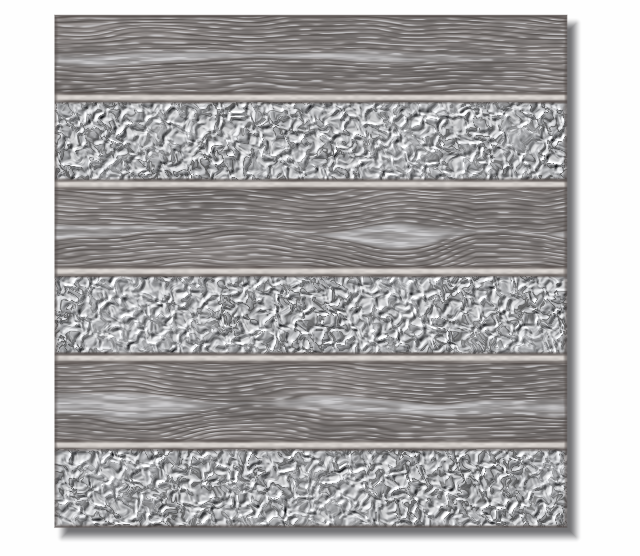
Write a Shadertoy shader that draws this texture.

```glsl
// Layout, in units of the canvas height
const vec2 TILE_CENTRE = vec2(-0.0165, 0.012);
const float TILE_HALF = 0.461;
const vec2 SHADOW_OFFSET = vec2(0.015, -0.016);
const float SHADOW_SOFTNESS = 0.012;

// Strips, wood and stone in turn, with a joint between neighbours
const float STRIP_COUNT = 6.0;
const float JOINT_SHARE = 0.1;      // part of each pitch taken by the joint
const float GRAIN_LINES = 19.0;     // grain lines per strip height
const float LENS_HEIGHT = 0.34;     // size of the smooth heartwood patches
const float STONE_CELLS = 105.0;    // bumps across the tile

// Colours
const vec3 BACKGROUND = vec3(0.995);
const vec3 SHADOW = vec3(0.45, 0.45, 0.46);
const vec3 WOOD_GROOVE = vec3(0.31, 0.29, 0.28);
const vec3 WOOD_BASE = vec3(0.57, 0.55, 0.545);
const vec3 SILVER = vec3(0.81, 0.81, 0.82);
const vec3 STONE_DARK = vec3(0.30, 0.30, 0.30);
const vec3 STONE_BASE = vec3(0.67, 0.675, 0.685);
const vec3 JOINT = vec3(0.81, 0.79, 0.775);
const vec3 RIM = vec3(0.33, 0.30, 0.29);

float hash(vec2 p) {
    vec3 q = fract(vec3(p.xyx) * 0.1031);
    q += dot(q, q.yzx + 33.33);
    return fract((q.x + q.y) * q.z);
}

float noise(vec2 p) {
    vec2 i = floor(p), f = fract(p);
    f = f * f * (3.0 - 2.0 * f);
    return mix(mix(hash(i), hash(i + vec2(1, 0)), f.x),
               mix(hash(i + vec2(0, 1)), hash(i + vec2(1, 1)), f.x), f.y);
}

float boxDistance(vec2 p, float halfSize) {
    vec2 d = abs(p) - halfSize;
    return length(max(d, 0.0)) + min(max(d.x, d.y), 0.0);
}

float wave(float phase) {
    return 0.5 + 0.5 * cos(6.2831853 * phase);
}

// q.x runs along the strip, q.y from its top to its bottom
vec3 woodColor(vec2 q, float row) {
    vec2 seed = vec2(row * 17.3, row * 9.1);

    // Grain follows the outline of lens-shaped heartwood patches
    float axis = 0.56 + 0.14 * (noise(vec2(q.x * 4.0, 3.0) + seed) - 0.5);
    float c = q.y - axis + 0.06 * (noise(q * vec2(13.0, 5.0) + seed) - 0.5);
    float lens = LENS_HEIGHT * (0.4 + 0.15 * row)
               * max(noise(vec2(q.x * 5.0, 40.0) + seed) - 0.2, 0.0);
    float d = abs(c) - lens;
    float heart = smoothstep(0.03, -0.04, d);
    float phase = (d < 0.0 ? 0.4 * d : d) * GRAIN_LINES
                + 1.6 * noise(q * vec2(6.0, 5.0) + seed);

    // Grooves, their lit edges and fine fibres
    float streak = noise(q * vec2(10.0, 24.0) + seed);
    float fibre = noise(q * vec2(45.0, 55.0) + seed);
    float groove = pow(wave(phase), 2.0) * mix(0.35, 1.0, streak);
    float lit = pow(wave(phase - 0.32), 3.0) * smoothstep(0.35, 0.85, fibre);
    float shade = noise(q * vec2(5.0, 4.0) + seed + 70.0);

    vec3 color = WOOD_BASE * (0.84 + 0.2 * shade + 0.24 * (fibre - 0.5));
    color = mix(color, SILVER * (0.82 + 0.25 * fibre), 0.75 * heart);
    color = mix(color, WOOD_GROOVE, groove * mix(0.85, 0.5, heart));
    return mix(color, SILVER, 0.75 * lit);
}

float stoneHeight(vec2 p) {
    vec2 warp = vec2(noise(p * 0.6 + 11.0), noise(p * 0.6 + 47.0));
    p += 1.8 * warp;
    return 0.68 * noise(p) + 0.32 * noise(p * 2.1 + 5.0);
}

vec3 stoneColor(vec2 p) {
    vec2 s = p * STONE_CELLS;
    float h = stoneHeight(s);
    float relief = h - stoneHeight(s + vec2(0.45, -0.5));
    float crease = smoothstep(0.09, 0.0, abs(h - 0.42));
    float patches = 0.6 * noise(p * 9.0) + 0.4 * noise(p * 26.0 + 8.0);
    float edgeWear = smoothstep(0.42, 0.5, abs(p.x - 0.5));
    float dirt = smoothstep(0.25, 0.8, patches + 0.25 * edgeWear);

    vec3 color = STONE_BASE * (1.06 - 0.1 * patches) + 0.85 * relief;
    color = mix(color, STONE_DARK, crease * mix(0.2, 0.8, dirt));
    return mix(color, vec3(0.9), 0.5 * smoothstep(0.6, 0.8, h));
}

// p covers the tile from 0 to 1, origin at the lower left
vec3 tileColor(vec2 p, float pixel) {
    float t = (1.0 - p.y) * (STRIP_COUNT - JOINT_SHARE);
    float row = min(floor(t), STRIP_COUNT - 1.0);
    float y = t - row;
    float aa = pixel * STRIP_COUNT;
    float face = 1.0 - JOINT_SHARE;

    vec3 color = mod(row, 2.0) < 0.5 ? woodColor(vec2(p.x, y / face), row)
                                     : stoneColor(p);

    // Raised joint with a bright ridge and dark seams
    float k = (y - face) / JOINT_SHARE;
    float grit = noise(p * vec2(90.0, 240.0));
    vec3 joint = JOINT * (0.88 + 0.16 * wave(k - 0.45) + 0.1 * (grit - 0.5));
    color = mix(color, joint, smoothstep(face - aa, face + aa, y));
    float seam = min(abs(y - face), min(y, 1.0 - y));
    float wear = 0.45 + 0.4 * noise(vec2(p.x * 30.0, row * 5.0));
    color = mix(color, RIM, wear * smoothstep(0.022 + aa, 0.004, seam));

    // Worn outer rim
    float rim = -boxDistance(p - 0.5, 0.5);
    float ragged = 0.006 + 0.006 * noise(p * 60.0);
    return mix(color, RIM, 0.6 * smoothstep(ragged, 0.001, rim));
}

void mainImage(out vec4 fragColor, in vec2 fragCoord) {
    float pixel = 1.0 / iResolution.y;
    vec2 p = (fragCoord - 0.5 * iResolution.xy) * pixel - TILE_CENTRE;

    float shadow = boxDistance(p - SHADOW_OFFSET, TILE_HALF);
    vec3 color = mix(BACKGROUND, SHADOW,
                     1.0 - smoothstep(-SHADOW_SOFTNESS, SHADOW_SOFTNESS, shadow));

    float edge = boxDistance(p, TILE_HALF);
    vec3 tile = tileColor(p / (2.0 * TILE_HALF) + 0.5, pixel);
    color = mix(color, tile, 1.0 - smoothstep(-pixel, pixel, edge));
    fragColor = vec4(clamp(color, 0.0, 1.0), 1.0);
}
```
